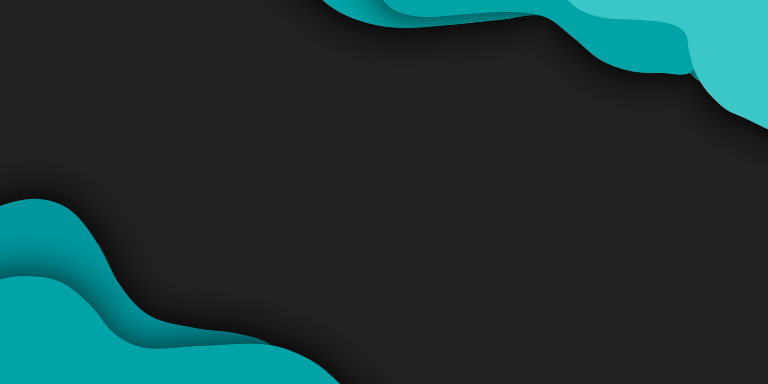
Write a Shadertoy shader that draws this background.

```glsl
const int COUNT = 13;  // control points per blob
const int STEPS = 8;   // straight pieces per curve span

const vec3 CHARCOAL = vec3(0.13);
const vec3 DEEP_TEAL = vec3(0.00, 0.59, 0.62);
const vec3 TEAL = vec3(0.00, 0.64, 0.65);
const vec3 AQUA = vec3(0.23, 0.78, 0.78);

// Outlines in units of the canvas height, closed beyond the borders
const vec2 LEFT_BACK[COUNT] = vec2[COUNT](
    vec2(-0.104, 0.414), vec2(0.0, 0.464), vec2(0.099, 0.482), vec2(0.182, 0.453),
    vec2(0.253, 0.367), vec2(0.315, 0.253), vec2(0.391, 0.177), vec2(0.508, 0.146),
    vec2(0.625, 0.130), vec2(0.708, 0.099), vec2(0.80, -0.02), vec2(0.85, -0.15),
    vec2(-0.2, -0.3));
const vec2 LEFT_FRONT[COUNT] = vec2[COUNT](
    vec2(-0.104, 0.245), vec2(0.0, 0.273), vec2(0.07, 0.281), vec2(0.156, 0.266),
    vec2(0.234, 0.206), vec2(0.299, 0.130), vec2(0.378, 0.094), vec2(0.521, 0.099),
    vec2(0.698, 0.102), vec2(0.807, 0.063), vec2(0.885, 0.0), vec2(0.95, -0.075),
    vec2(-0.2, -0.3));
const vec2 TOP_BACK[COUNT] = vec2[COUNT](
    vec2(0.78, 1.065), vec2(0.839, 1.0), vec2(0.898, 0.961), vec2(0.977, 0.935),
    vec2(1.055, 0.927), vec2(1.172, 0.935), vec2(1.302, 0.948), vec2(1.419, 0.956),
    vec2(1.589, 0.857), vec2(1.786, 0.815), vec2(1.823, 0.789), vec2(1.95, 0.78),
    vec2(2.1, 1.3));
const vec2 TOP_MIDDLE[COUNT] = vec2[COUNT](
    vec2(0.964, 1.065), vec2(0.997, 1.0), vec2(1.036, 0.969), vec2(1.107, 0.956),
    vec2(1.224, 0.964), vec2(1.328, 0.969), vec2(1.419, 0.956), vec2(1.49, 0.904),
    vec2(1.563, 0.844), vec2(1.641, 0.815), vec2(1.719, 0.81), vec2(1.805, 0.818),
    vec2(2.1, 1.3));
const vec2 TOP_FRONT[COUNT] = vec2[COUNT](
    vec2(1.445, 1.047), vec2(1.479, 1.0), vec2(1.516, 0.971), vec2(1.576, 0.953),
    vec2(1.667, 0.948), vec2(1.745, 0.938), vec2(1.784, 0.914), vec2(1.794, 0.87),
    vec2(1.81, 0.813), vec2(1.849, 0.753), vec2(1.914, 0.703), vec2(2.1, 0.665),
    vec2(2.2, 1.3));

// Point on the smooth span from b to c; a and d are its neighbours
vec2 splinePoint(vec2 a, vec2 b, vec2 c, vec2 d, float t) {
    float span = length(c - b);
    vec2 leave = normalize(c - a) * span;
    vec2 arrive = normalize(d - b) * span;
    float s = 1.0 - t;
    return b * (1.0 + 2.0 * t) * s * s + c * t * t * (3.0 - 2.0 * t)
         + leave * t * s * s - arrive * t * t * s;
}

float segmentDistance(vec2 p, vec2 a, vec2 b) {
    vec2 ab = b - a;
    float t = clamp(dot(p - a, ab) / max(dot(ab, ab), 1e-8), 0.0, 1.0);
    return length(p - a - ab * t);
}

// Signed distance to a closed smooth outline, negative inside
float blobDistance(vec2 p, vec2 outline[COUNT]) {
    float nearest = 10.0;
    float side = 1.0;
    vec2 start = outline[0];
    for (int i = 0; i < COUNT; i++) {
        vec2 a = outline[(i + COUNT - 1) % COUNT];
        vec2 b = outline[i];
        vec2 c = outline[(i + 1) % COUNT];
        vec2 d = outline[(i + 2) % COUNT];
        for (int j = 1; j <= STEPS; j++) {
            vec2 end = splinePoint(a, b, c, d, float(j) / float(STEPS));
            nearest = min(nearest, segmentDistance(p, start, end));
            if ((start.y > p.y) != (end.y > p.y)) {
                float crossing = mix(start.x, end.x, (p.y - start.y) / (end.y - start.y));
                if (p.x < crossing) side = -side;
            }
            start = end;
        }
    }
    return side * nearest;
}

// Soft darkening that fades away from an edge
vec3 shade(vec3 color, float dist, float width, float strength) {
    float fade = 1.0 - clamp(dist / width, 0.0, 1.0);
    return color * (1.0 - strength * fade * fade);
}

vec3 paint(vec3 below, vec3 color, float dist, float pixel) {
    return mix(below, color, 1.0 - smoothstep(-0.6 * pixel, 0.6 * pixel, dist));
}

void mainImage(out vec4 fragColor, in vec2 fragCoord) {
    vec2 p = fragCoord / iResolution.xy * vec2(2.0, 1.0);
    float pixel = 1.0 / iResolution.y;

    float leftBack = blobDistance(p, LEFT_BACK);
    float leftFront = blobDistance(p, LEFT_FRONT);
    float topBack = blobDistance(p, TOP_BACK);
    float topMiddle = blobDistance(p, TOP_MIDDLE);
    float topFront = blobDistance(p, TOP_FRONT);

    // Backdrop with one shared shadow
    float left = min(leftBack, leftFront);
    float top = min(topBack, min(topMiddle, topFront));
    vec3 color = shade(CHARCOAL, min(left, top), 0.12, 0.6);

    // Lower left waves
    color = paint(color, shade(DEEP_TEAL, leftFront, 0.13, 0.4), leftBack, pixel);
    color = paint(color, TEAL, leftFront, pixel);

    // Upper right waves
    color = paint(color, shade(TEAL, topMiddle, 0.1, 0.35), topBack, pixel);
    color = paint(color, TEAL, topMiddle, pixel);
    color = paint(color, AQUA, topFront, pixel);

    fragColor = vec4(color, 1.0);
}
```
